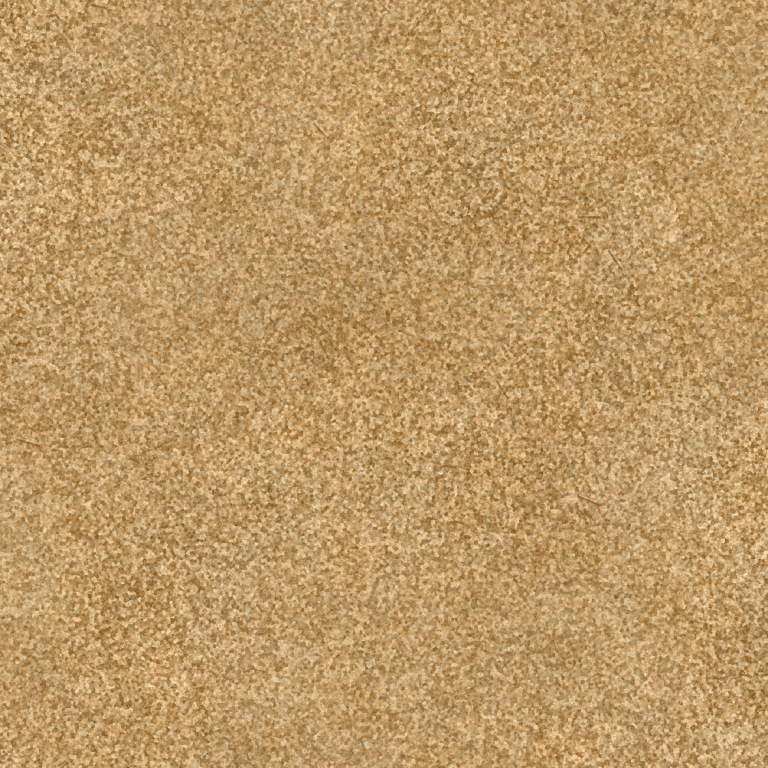
Write a Shadertoy shader that draws this texture.

```glsl
// Fine golden beach sand with soft blotches, sparse specks and a few tiny twigs.

const vec3 SAND_COLOR = vec3(0.742, 0.602, 0.401);
const vec3 RUST_SHIFT = vec3(0.020, -0.018, -0.050);
const vec3 SPECK_COLOR = vec3(0.43, 0.29, 0.15);
const vec3 FLECK_COLOR = vec3(0.94, 0.85, 0.68);
const vec3 TWIG_COLOR = vec3(0.47, 0.31, 0.14);
const float GRAIN_CELLS = 235.0;
const float GRIT_CELLS = 410.0;
const float GRAIN_CONTRAST = 0.145;
const float GRIT_CONTRAST = 0.085;
const float BLOTCH_CONTRAST = 0.10;
const float GRAIN_SHARPNESS = 8.0;
const float SPECK_CELLS = 24.0;
const float SPECK_RADIUS = 0.0032;
const int TWIG_COUNT = 7;
const float TWIG_WIDTH = 0.0012;

// Integer hash giving two values from 0 to 1
vec2 hash2(vec2 cell, float seed) {
    uvec3 v = uvec3(ivec3(vec3(cell, seed)) + 4096);
    v = v * 1664525u + 1013904223u;
    v.x += v.y * v.z; v.y += v.z * v.x; v.z += v.x * v.y;
    v ^= v >> 16u;
    v.x += v.y * v.z; v.y += v.z * v.x;
    return vec2(v.xy >> 8u) / 16777216.0;
}

float valueNoise(vec2 p, float seed) {
    vec2 i = floor(p), f = fract(p);
    f = f * f * (3.0 - 2.0 * f);
    float low = mix(hash2(i, seed).x, hash2(i + vec2(1, 0), seed).x, f.x);
    float high = mix(hash2(i + vec2(0, 1), seed).x, hash2(i + vec2(1, 1), seed).x, f.x);
    return mix(low, high, f.y);
}

// Layered noise from about -0.5 to 0.5
float blotches(vec2 p, float seed) {
    float sum = 0.0, weight = 0.42;
    for (int octave = 0; octave < 5; octave++) {
        sum += weight * (valueNoise(p, seed + float(octave)) - 0.5);
        p = mat2(0.8, 0.6, -0.6, 0.8) * p * 2.1;
        weight *= 0.75;
    }
    return sum;
}

// Softly bordered scattered grains: tone and hue, each from -1 to 1
vec2 grains(vec2 p, float seed) {
    vec2 cell = floor(p), sum = vec2(0.0);
    float total = 0.0;
    for (int y = -1; y <= 1; y++)
    for (int x = -1; x <= 1; x++) {
        vec2 id = cell + vec2(x, y);
        vec2 offset = p - id - hash2(id, seed);
        float weight = exp(-GRAIN_SHARPNESS * dot(offset, offset));
        sum += weight * (hash2(id, seed + 1.0) * 2.0 - 1.0);
        total += weight;
    }
    return sum / total;
}

// Rare small dots; density is the chance of one per cell
float specks(vec2 uv, float density, float seed, float edge) {
    vec2 p = uv * SPECK_CELLS, id = floor(p);
    vec2 center = 0.2 + 0.6 * hash2(id, seed);
    vec2 trait = hash2(id, seed + 1.0);
    vec2 offset = (fract(p) - center) / SPECK_CELLS;
    float radius = SPECK_RADIUS * mix(0.45, 1.0, trait.y);
    float dist = length(offset * vec2(1.0, 0.7 + 0.6 * trait.y)) - radius;
    return step(trait.x, density) * (1.0 - smoothstep(-edge, edge, dist));
}

float segmentDistance(vec2 p, vec2 halfSpan) {
    float t = clamp(dot(p, halfSpan) / dot(halfSpan, halfSpan), -1.0, 1.0);
    return length(p - halfSpan * t);
}

void mainImage(out vec4 fragColor, in vec2 fragCoord) {
    vec2 uv = fragCoord / iResolution.y;
    float edge = max(1.0 / iResolution.y, 0.001);

    // Grain tones over broad light and dark patches
    vec2 grain = grains(uv * GRAIN_CELLS, 10.0);
    vec2 grit = grains(uv * GRIT_CELLS, 20.0);
    float patchTone = blotches(uv * 7.0, 30.0);
    float patchHue = blotches(uv * 11.0, 40.0);
    float contrast = mix(0.82, 1.18, valueNoise(uv * 5.0, 50.0));
    float tone = contrast * (GRAIN_CONTRAST * grain.x + GRIT_CONTRAST * grit.x);
    tone += BLOTCH_CONTRAST * patchTone;
    float rust = 0.65 * grain.y + 0.3 * grit.y + 1.1 * patchHue - 2.0 * tone;
    vec3 color = SAND_COLOR + tone + RUST_SHIFT * rust;

    // Dark mineral specks and pale shell flecks
    color = mix(color, SPECK_COLOR, 0.65 * specks(uv, 0.07, 60.0, edge));
    color = mix(color, FLECK_COLOR, 0.70 * specks(uv, 0.06, 70.0, edge));

    // Short twigs, each with a lit side
    for (int i = 0; i < TWIG_COUNT; i++) {
        vec2 center = hash2(vec2(i, 3), 80.0) * iResolution.xy / iResolution.y;
        vec2 trait = hash2(vec2(i, 5), 90.0);
        float angle = -1.1 + 1.3 * trait.x;
        vec2 along = vec2(cos(angle), sin(angle));
        vec2 across = vec2(-along.y, along.x);
        vec2 halfSpan = along * mix(0.008, 0.018, trait.y);
        vec2 p = uv - center;
        float shade = segmentDistance(p, halfSpan) - TWIG_WIDTH;
        float light = segmentDistance(p - across * 2.2 * TWIG_WIDTH, halfSpan) - 0.6 * TWIG_WIDTH;
        color = mix(color, TWIG_COLOR, 0.6 * (1.0 - smoothstep(-edge, edge, shade)));
        color = mix(color, FLECK_COLOR, 0.4 * (1.0 - smoothstep(-edge, edge, light)));
    }

    fragColor = vec4(clamp(color, 0.0, 1.0), 1.0);
}
```
